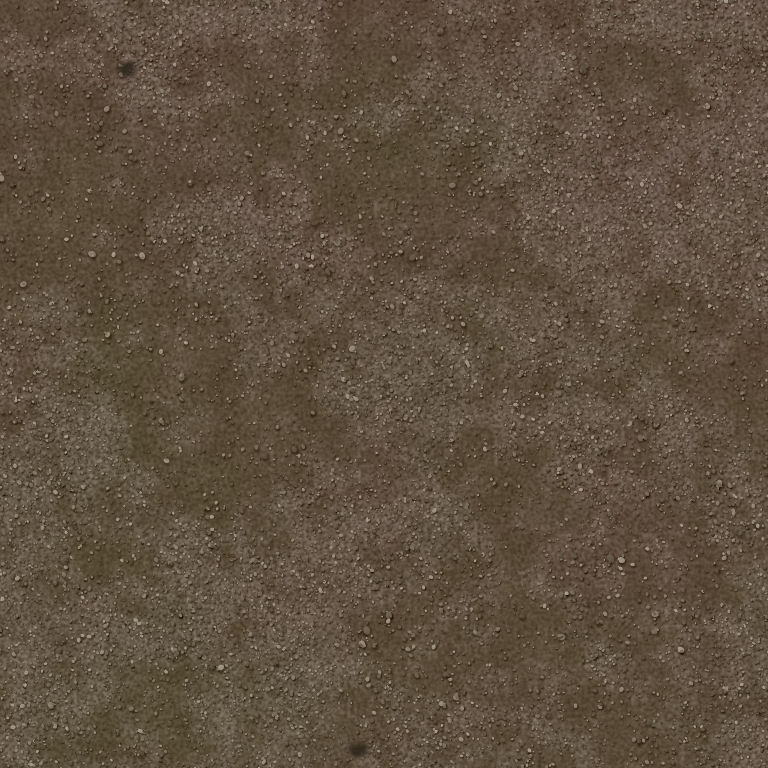
This texture is drawn by a WebGL 2 fragment shader. Its source:

```glsl
#version 300 es
precision highp float;

uniform vec2 u_resolution;
out vec4 fragColor;

vec3 hash3(vec2 p) {
  vec3 q = fract(p.xyx * vec3(0.1031, 0.1030, 0.0973));
  q += dot(q, q.yxz + 33.33);
  return fract((q.xxy + q.yzz) * q.zyx);
}

vec2 gradient(vec2 cell) {
  float angle = 6.2832 * hash3(cell).x;
  return vec2(cos(angle), sin(angle));
}

float gradientNoise(vec2 p) {
  vec2 i = floor(p), f = p - i;
  vec2 w = f * f * f * (f * (f * 6.0 - 15.0) + 10.0);
  vec2 e = vec2(1.0, 0.0);
  float low = mix(dot(gradient(i), f), dot(gradient(i + e), f - e), w.x);
  float high = mix(dot(gradient(i + e.yx), f - e.yx), dot(gradient(i + 1.0), f - 1.0), w.x);
  return mix(low, high, w.y);
}

float fbm(vec2 p) {
  float sum = 0.0, amplitude = 0.5;
  for (int i = 0; i < 5; i++) {
    sum += amplitude * gradientNoise(p);
    p = mat2(1.6, 1.2, -1.2, 1.6) * p + 17.3;
    amplitude *= 0.6;
  }
  return sum;
}

// Scatters rounded stones of varied tone, each with a soft shadow.
vec3 addPebbles(vec3 ground, vec2 uv, float scale, float density, float brightness) {
  vec2 p = uv * scale, cell = floor(p);
  float soft = scale * max(0.0008, 0.5 / u_resolution.y);
  float shadow = 0.0, cover = 0.0, tone = 0.0;
  for (int y = -1; y <= 1; y++) {
    for (int x = -1; x <= 1; x++) {
      vec2 id = cell + vec2(x, y);
      vec3 place = hash3(id + scale);
      vec3 look = hash3(id + scale * 2.0 + 71.0);
      if (look.x > density) continue;
      vec2 offset = p - id - place.xy;
      float angle = 6.2832 * look.z;
      vec2 axis = vec2(cos(angle), sin(angle));
      vec2 q = vec2(dot(offset, axis), 1.3 * dot(offset, vec2(-axis.y, axis.x)));
      float radius = mix(0.25, 0.52, place.z * place.z);
      float d = length(q);
      float inside = 1.0 - smoothstep(radius - soft, radius + soft, d);
      float shade = length(offset + vec2(-0.1, 0.2));
      shadow = max(shadow, 1.0 - smoothstep(radius * 0.7, radius + 0.3, shade));
      if (inside > cover) {
        cover = inside;
        tone = brightness + 0.3 * (look.y * look.y - 0.33)
             + 0.03 * dot(offset, vec2(-0.6, 0.8)) / radius;
      }
    }
  }
  vec3 stone = tone + vec3(0.0, -0.047, -0.112);
  return mix(ground - 0.1 * shadow, stone, 0.92 * cover);
}

// Rare dark hollows with a blurred rim.
float hollow(vec2 uv) {
  vec2 p = uv * 7.0 + 0.3, cell = floor(p);
  vec3 h = hash3(cell + 5.0);
  vec2 q = p - cell - 0.25 - 0.5 * h.xy;
  q += 0.04 * gradientNoise(uv * 90.0);
  return step(0.965, h.z) * (1.0 - smoothstep(0.02, 0.11, length(q * vec2(0.8, 1.1))));
}

void main() {
  vec2 uv = gl_FragCoord.xy / u_resolution.y;

  // Broad gravel drifts, broken up by ragged smaller clumps.
  float drift = fbm(uv * 4.0 + 3.7) + 0.7 * (uv.x - 0.5) * (uv.y - 0.45);
  float clumps = fbm(uv * 19.0 + 40.0);
  float gravel = smoothstep(-0.2, 0.27, drift + 0.65 * clumps);
  float scatter = smoothstep(-0.2, 0.25, fbm(uv * 11.0 + 81.0) + 0.4 * drift);

  // Packed soil and dust.
  float grain = gradientNoise(uv * 230.0) + 0.8 * gradientNoise(uv * 140.0 + 9.0);
  float tone = 0.352 + 0.062 * gravel + 0.07 * clumps;
  tone += grain * mix(0.075, 0.125, gravel);
  vec3 color = tone + vec3(0.0, -0.06, -0.133 + 0.02 * gravel);

  // Slow drift between reddish and olive earth.
  float warmth = 0.35 * (uv.y - 0.5) + fbm(uv * 2.5 + 23.0);
  color += clamp(warmth, -0.4, 0.4) * vec3(0.02, -0.025, 0.02);

  // Coarse stones lie below, then gravel and grit.
  color = addPebbles(color, uv, 92.0, 0.006 + 0.05 * scatter, 0.45);
  color = addPebbles(color, uv, 215.0, 0.08 + 0.5 * gravel, 0.465);
  color = addPebbles(color, uv, 150.0, 0.03 + 0.2 * gravel * scatter + 0.13 * scatter, 0.485);

  color = mix(color, vec3(0.17, 0.14, 0.1), 0.8 * hollow(uv));
  fragColor = vec4(clamp(color, 0.0, 1.0), 1.0);
}
```
